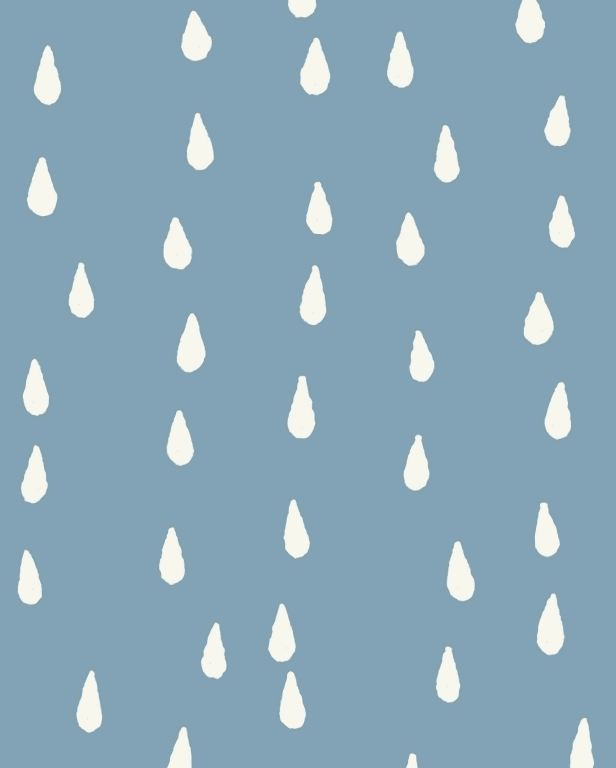
This pattern is drawn by a Shadertoy shader. Its source:

```glsl
// Hand-cut cream raindrops scattered over a flat dusty blue ground.
// Staggered columns of jittered cells each hold one drop: a stretched uneven
// capsule with its own size, lean, knobbed tip and slightly wobbly outline.

vec4 hash4(vec2 p) {
    vec4 q = fract(p.xyxy * vec4(0.1031, 0.1030, 0.0973, 0.1099));
    q += dot(q, q.wzxy + 33.33);
    return fract((q.xxyz + q.yzzw) * q.zywx);
}

float valueNoise(vec2 p) {
    vec2 i = floor(p), f = fract(p);
    f = f * f * (3.0 - 2.0 * f);
    vec2 e = vec2(0.0, 1.0);
    return mix(mix(hash4(i).x, hash4(i + e.yx).x, f.x),
               mix(hash4(i + e.xy).x, hash4(i + e.yy).x, f.x), f.y);
}

// Capsule with radius r1 at the origin and r2 at height h
float unevenCapsule(vec2 p, float r1, float r2, float h) {
    p.x = abs(p.x);
    float b = (r1 - r2) / h, a = sqrt(1.0 - b * b);
    float k = dot(p, vec2(-b, a));
    if (k < 0.0) return length(p) - r1;
    if (k > a * h) return length(p - vec2(0.0, h)) - r2;
    return dot(p, vec2(a, b)) - r1;
}

// Drop centred on the origin, tip upward
float dropShape(vec2 p, float halfWidth, float height, float knob) {
    const float stretch = 1.2;
    float tip = 0.0038;
    float t = clamp(p.y / height + 0.5, 0.0, 1.0);
    vec2 q = vec2(p.x, (p.y + 0.5 * height) / stretch - halfWidth);
    float body = unevenCapsule(q, halfWidth, tip, height / stretch - halfWidth - tip);
    body -= 0.0016 * sin(3.14159 * t);
    float bead = length(p - vec2(0.0, 0.5 * height - 0.003)) - 0.0047;
    return knob > 0.6 ? min(body, bead) : body;
}

void mainImage(out vec4 fragColor, in vec2 fragCoord) {
    vec2 uv = fragCoord / iResolution.y;
    float soft = 0.8 / iResolution.y;
    vec2 cell = vec2(0.16, 0.138);
    float drops = 1.0, specks = 1.0;

    // Nearest drop among the surrounding cells
    for (int i = -1; i <= 1; i++) {
        float column = floor(uv.x / cell.x) + float(i);
        float stagger = fract(column * 0.4 + 0.15);
        for (int j = -1; j <= 1; j++) {
            float row = floor(uv.y / cell.y - stagger) + float(j);
            vec2 id = vec2(column, row) + 37.0;
            vec4 rnd = hash4(id), look = hash4(id + 71.3);
            vec2 center = (vec2(column, row + stagger) + 0.5) * cell;
            center += (rnd.xy - 0.5) * vec2(0.085, 0.054);

            vec2 p = uv - center;
            float lean = (rnd.z - 0.5) * 0.2;
            p = mat2(cos(lean), sin(lean), -sin(lean), cos(lean)) * p;
            p.x += (look.z - 0.5) * 2.5 * p.y * p.y;

            // Drops grow plumper and shorter toward the top
            float halfWidth = 0.0138 + 0.0032 * rnd.w + 0.0018 * center.y;
            float height = 0.071 + 0.012 * look.x - 0.007 * center.y;
            drops = min(drops, dropShape(p, halfWidth, height, look.y));

            // Occasional pinprick in the belly
            vec2 pin = vec2((look.z - 0.5) * 0.012, -0.014 - 0.012 * look.x);
            if (look.w > 0.5) specks = min(specks, length(p - pin) - 0.0007);
        }
    }

    // Hand-drawn wobble of the outline
    drops += 0.0022 * (valueNoise(uv * 130.0) - 0.5)
           + 0.0010 * (valueNoise(uv * 310.0) - 0.5);

    vec3 blue = vec3(0.51, 0.64, 0.71);
    vec3 halo = vec3(0.52, 0.63, 0.68);
    vec3 cream = vec3(0.97, 0.97, 0.93);
    vec3 coolRim = vec3(0.94, 0.97, 0.96);

    // Faint greyed fringe outside, cool rim inside
    vec3 ground = mix(halo, blue, smoothstep(0.0030, 0.0046, drops));
    vec3 paint = mix(cream, coolRim, smoothstep(-0.0038, -0.0020, drops));
    paint = mix(paint, vec3(0.76, 0.82, 0.84), 0.6 * (1.0 - smoothstep(-soft, soft, specks)));

    vec3 color = mix(paint, ground, smoothstep(-soft, soft, drops));
    fragColor = vec4(color, 1.0);
}
```
